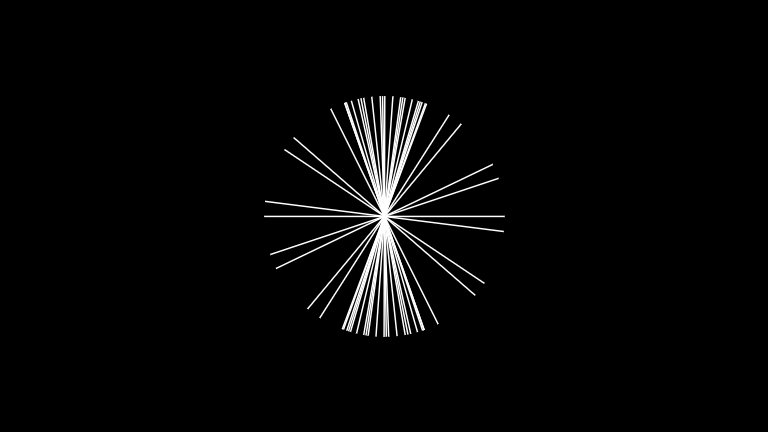
A WebGL 2 fragment shader for this background:

```glsl
#version 300 es
precision highp float;

#define CENTER vec2(0.001, -0.001)
#define RADIUS 0.2785
#define LINE_WIDTH 0.0034
#define FAN_LINES 20
#define FAN_SPREAD 20.5
#define PAIR_HALF_GAP 3.6
#define LINE_COLOR vec3(1.0)
#define BACKGROUND vec3(0.0)

uniform vec2 u_resolution;
out vec4 fragColor;

// Coverage of a line through the origin, cut at RADIUS on both ends
float spoke(vec2 p, float degrees, float pixel) {
    float angle = radians(degrees);
    vec2 dir = vec2(cos(angle), sin(angle));
    float across = abs(p.x * dir.y - p.y * dir.x) - 0.5 * LINE_WIDTH;
    float along = abs(dot(p, dir)) - RADIUS;
    return clamp(0.5 - max(across, along) / pixel, 0.0, 1.0);
}

// Angle of one fan line: dense at the rims, gathered in groups of four
float fanAngle(float i) {
    float clump = 4.0 * cos(radians(90.0) * (i - 3.0));
    float drift = 4.0 * sin(radians(360.0) * i / float(FAN_LINES - 1));
    float phase = -70.0 + 8.2 * i + clump + drift;
    return 90.0 - FAN_SPREAD * sin(radians(phase));
}

void main() {
    float pixel = 1.0 / u_resolution.y;
    vec2 p = (gl_FragCoord.xy - 0.5 * u_resolution) * pixel - CENTER;
    float gap = 1.0;

    // Dense vertical fan
    for (int i = 0; i < FAN_LINES; i++) {
        gap *= 1.0 - spoke(p, fanAngle(float(i)), pixel);
    }

    // Sparse outer spokes, two per direction
    float pairAngles[5] = float[5](112.9, 142.6, 176.4, 202.05, 233.9);
    for (int i = 0; i < 5; i++) {
        gap *= 1.0 - spoke(p, pairAngles[i] - PAIR_HALF_GAP, pixel);
        gap *= 1.0 - spoke(p, pairAngles[i] + PAIR_HALF_GAP, pixel);
    }

    fragColor = vec4(mix(LINE_COLOR, BACKGROUND, gap), 1.0);
}
```
